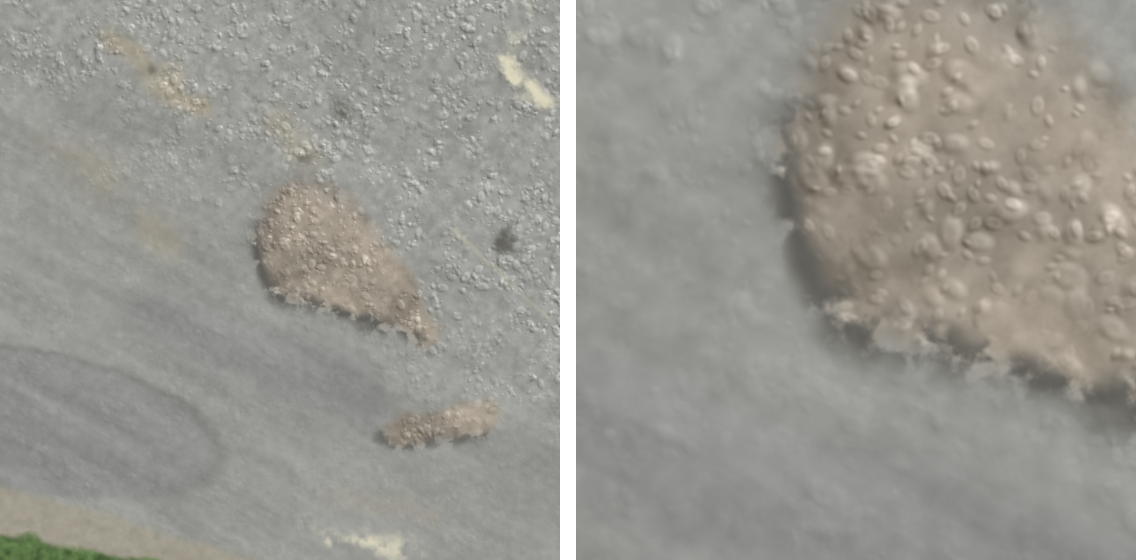
Left: the whole. Right: its middle third, enlarged.
Write a three.js fragment shader that draws this texture.

```glsl
// Aerial view of worn grey ground with gravel, bare earth patches and a grassy corner.
#define GROUND vec3(0.595, 0.597, 0.578)
#define SMOOTH_GREY vec3(0.545, 0.548, 0.538)
#define EARTH vec3(0.625, 0.582, 0.525)
#define SAND vec3(0.645, 0.620, 0.550)
#define CHALK vec3(0.860, 0.840, 0.740)
#define GRASS vec3(0.330, 0.420, 0.255)
#define SHADOW vec3(0.345, 0.340, 0.320)
#define STREAK_ANGLE -0.50
#define GRAIN 0.085
#define PEBBLES 0.15

varying vec2 vUv;

float hash(vec2 p) {
  vec3 q = fract(vec3(p.xyx) * 0.1031);
  q += dot(q, q.yzx + 33.33);
  return fract((q.x + q.y) * q.z);
}

float noise(vec2 p) {
  vec2 i = floor(p), f = fract(p);
  f = f * f * (3.0 - 2.0 * f);
  return mix(mix(hash(i), hash(i + vec2(1, 0)), f.x),
             mix(hash(i + vec2(0, 1)), hash(i + vec2(1, 1)), f.x), f.y);
}

float fbm(vec2 p) {
  float sum = 0.0, amp = 0.5;
  for (int i = 0; i < 4; i++) {
    sum += amp * noise(p);
    p = mat2(1.6, 1.2, -1.2, 1.6) * p + 17.3;
    amp *= 0.5;
  }
  return sum / 0.9375;
}

vec2 rotate(vec2 p, float a) {
  float c = cos(a), s = sin(a);
  return vec2(c * p.x + s * p.y, c * p.y - s * p.x);
}

// Tapered capsule: x = signed distance, y = how far the point faces lower left.
vec2 taper(vec2 p, vec2 a, vec2 b, float ra, float rb) {
  vec2 ab = b - a;
  float t = clamp(dot(p - a, ab) / dot(ab, ab), 0.0, 1.0);
  vec2 off = p - a - ab * t;
  float len = length(off);
  return vec2(len - mix(ra, rb, t), dot(off, vec2(-0.64, -0.77)) / (len + 0.001));
}

float fill(float d, float soft) {
  return 1.0 - smoothstep(-soft, soft, d);
}

// Scattered stones, bright on top with a dark lower-left side.
float pebbles(vec2 p, float density) {
  vec2 cell = floor(p);
  float sum = 0.0;
  for (int y = -1; y <= 1; y++)
    for (int x = -1; x <= 1; x++) {
      vec2 id = cell + vec2(x, y);
      vec2 off = p - id - vec2(hash(id), hash(id + 41.7));
      off = rotate(off, 6.28 * hash(id + 9.1)) * vec2(0.8, 1.2);
      float size = mix(0.16, 0.48, hash(id + 73.2));
      float on = step(hash(id + 25.4), density);
      vec2 shade = rotate(vec2(-0.16, -0.18), 6.28 * hash(id + 9.1));
      sum += on * (fill(length(off) - size, 0.2) - 0.8 * fill(length(off - shade) - size, 0.24));
    }
  return sum;
}

void main() {
  vec2 p = vUv;
  vec2 warp = vec2(fbm(p * 18.0), fbm(p * 18.0 + 50.0)) - 0.5;
  vec2 w = p + warp * 0.05;
  float fine = fbm(p * 75.0), broad = fbm(p * 6.0 + 4.0), clump = fbm(p * 26.0 + 8.0);
  vec2 along = rotate(p + warp * 0.015, STREAK_ANGLE);
  float streak = fbm(along * vec2(5.0, 42.0));
  float rough = smoothstep(0.72, 1.05, p.x * 0.6 + p.y + (broad - 0.5) * 0.3);

  // Ground tone and drag streaks
  vec3 col = GROUND + (broad - 0.5) * 0.07 + (streak - 0.5) * mix(0.10, 0.05, rough);
  col += rough * 0.012;

  // Smooth trampled areas with a dark curved border
  float band = fill(taper(w, vec2(0.27, 0.44), vec2(0.64, 0.29), 0.055, 0.07).x, 0.035);
  vec2 bowl = rotate(p + warp * 0.02 - vec2(0.08, 0.245), -0.22) / vec2(0.32, 0.125);
  float bowlEdge = length(bowl) - 1.0;
  float smoothArea = max(band, fill(bowlEdge, 0.08));
  col = mix(col, SMOOTH_GREY + (streak - 0.5) * 0.12, smoothArea * 0.75);
  col -= 0.05 * exp(-pow(bowlEdge * 16.0, 2.0)) * smoothstep(-0.3, 0.5, bowl.y + bowl.x * 0.6);

  // Earth and sand patches
  vec2 pit = taper(p + warp * 0.035, vec2(0.565, 0.57), vec2(0.755, 0.41), 0.115, 0.027);
  vec2 mound = taper(w, vec2(0.72, 0.235), vec2(0.87, 0.25), 0.028, 0.025);
  float earth = max(fill(pit.x, 0.016), fill(mound.x, 0.014));
  float sand = fill(taper(w, vec2(0.20, 0.925), vec2(0.355, 0.81), 0.022, 0.025).x, 0.015);
  sand = max(sand, 0.55 * fill(taper(w, vec2(0.09, 0.74), vec2(0.20, 0.68), 0.015, 0.03).x, 0.03));
  sand = max(sand, 0.75 * fill(taper(w, vec2(0.27, 0.60), vec2(0.31, 0.565), 0.03, 0.02).x, 0.025));
  sand = max(sand, 0.7 * fill(taper(w, vec2(0.50, 0.77), vec2(0.55, 0.72), 0.02, 0.025).x, 0.03));
  sand = max(sand, 0.5 * fill(taper(w, vec2(0.60, 0.115), vec2(0.76, 0.08), 0.012, 0.015).x, 0.02));
  col = mix(col, SAND + (clump - 0.5) * 0.10, sand * 0.85);
  vec3 soil = mix(EARTH * 0.87, EARTH * 1.07, smoothstep(0.3, 0.65, fbm(p * 13.0 + 2.0)));
  soil = mix(soil, GROUND, 0.6 * smoothstep(0.06, 0.16, p.y + p.x * 0.55 - 0.87));
  col = mix(col, soil, earth * 0.9);

  // Grain and stones
  float gravel = max(rough, earth) * (1.0 - smoothArea * 0.8) + 0.18;
  col += (fine - 0.5) * GRAIN * (0.6 + gravel);
  float stones = pebbles(p * 62.0, 0.4) + 0.8 * pebbles(p * 115.0 + 30.0, 0.4);
  col += stones * PEBBLES * gravel * smoothstep(0.25, 0.65, clump);

  // Broken dark rims below the patches, holes and a dark spot
  float broken = smoothstep(0.30, 0.58, fbm(p * 60.0 + 12.0));
  float rim = exp(-pow(pit.x / 0.014, 2.0)) * smoothstep(0.1, 0.7, pit.y);
  rim = max(rim, 0.8 * exp(-pow((mound.x - 0.003) / 0.012, 2.0)) * smoothstep(0.0, 0.8, mound.y));
  rim = max(rim, 0.7 * fill(length(w - vec2(0.55, 0.72)) - 0.012, 0.012));
  rim = max(rim, 0.7 * fill(length(w - vec2(0.61, 0.81)) - 0.014, 0.014));
  rim = max(rim, 0.7 * fill(length(w - vec2(0.265, 0.885)) - 0.009, 0.01));
  col = mix(col, SHADOW, rim * broken * 0.85);
  col = mix(col, SHADOW, 0.8 * fill(length((w - vec2(0.902, 0.568)) * vec2(1.2, 0.9)) - 0.018, 0.014));

  // Chalk fragments and a pale scratch
  float chalk = fill(taper(w, vec2(0.905, 0.89), vec2(0.965, 0.815), 0.012, 0.018).x, 0.014);
  chalk = max(chalk, 0.6 * fill(taper(w, vec2(0.93, 1.0), vec2(0.91, 0.92), 0.015, 0.01).x, 0.02));
  chalk = max(chalk, fill(taper(w, vec2(0.59, 0.045), vec2(0.74, 0.008), 0.014, 0.012).x, 0.018));
  col = mix(col, CHALK, chalk * smoothstep(0.38, 0.62, clump));
  float scratch = fill(taper(p + warp * 0.02, vec2(0.81, 0.585), vec2(0.98, 0.435), 0.004, 0.001).x, 0.006);
  col = mix(col, CHALK * 0.9, scratch * 0.5);

  // Sandy verge and grass corner
  float verge = p.y - 0.135 + 0.30 * p.x + warp.y * 0.02;
  col = mix(col, SAND * 0.98 + (fine - 0.5) * 0.09, 0.8 * fill(verge, 0.012));
  float lawn = p.y - 0.050 + 0.20 * p.x + warp.x * 0.03;
  col = mix(col, GRASS + (fine - 0.5) * vec3(0.22, 0.26, 0.18), fill(lawn, 0.008));

  gl_FragColor = vec4(clamp(col, 0.0, 1.0), 1.0);
}
```
